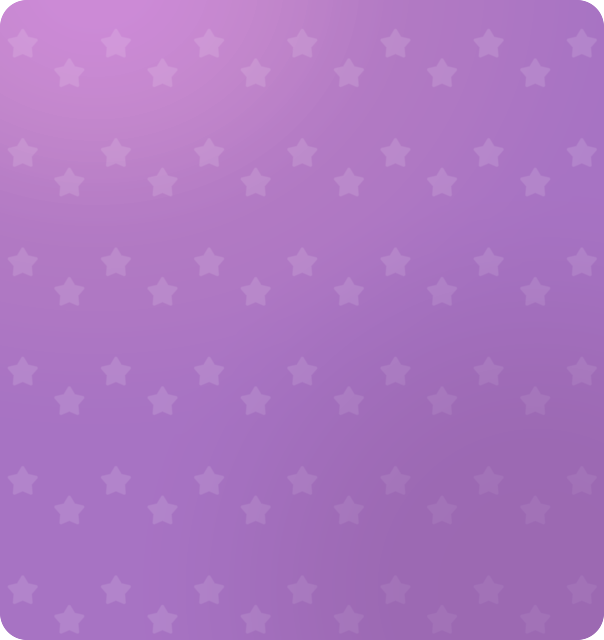
Give the GLSL for this pattern, as a WebGL 1 fragment shader.

```glsl
precision highp float;

uniform vec2 u_resolution;

// Lengths are fractions of the canvas height
const vec2 PITCH = vec2(0.1456, 0.1708);
const vec2 FIRST_STAR = vec2(0.0355, 0.9305);
const vec2 ROW_SHIFT = vec2(0.0728, -0.0462);
const float STAR_RADIUS = 0.0218;
const float STAR_NOTCH = 0.56;
const float STAR_ROUNDING = 0.0026;
const float STAR_OPACITY = 0.125;
const float STAR_OPACITY_IN_SHADE = 0.065;
const float CORNER_RADIUS = 0.042;

const vec2 GLOW_CENTER = vec2(0.15, 1.03);
const vec2 GLOW_STRETCH = vec2(0.85, 1.0);
const vec2 SHADE_CENTER = vec2(0.84, 0.08);
const float BANDS = 30.0;
const float BAND_STRENGTH = 0.4;

const vec3 GLOW = vec3(0.80, 0.54, 0.84);
const vec3 PINK = vec3(0.765, 0.53, 0.80);
const vec3 ORCHID = vec3(0.695, 0.475, 0.765);
const vec3 VIOLET = vec3(0.655, 0.45, 0.765);
const vec3 SHADE = vec3(0.61, 0.41, 0.70);
const vec3 OUTSIDE = vec3(1.0);

const float FIFTH_TURN = 1.256637;

float roundedBox(vec2 p, vec2 halfSize, float radius) {
  vec2 q = abs(p) - halfSize + radius;
  return length(max(q, 0.0)) + min(max(q.x, q.y), 0.0) - radius;
}

// Fold into half of one arm, then measure to the edge from tip to notch
float star(vec2 p) {
  float angle = mod(atan(p.x, p.y + 1e-7) + 0.5 * FIFTH_TURN, FIFTH_TURN) - 0.5 * FIFTH_TURN;
  vec2 q = length(p) * vec2(abs(sin(angle)), cos(angle));
  vec2 tip = vec2(0.0, STAR_RADIUS);
  vec2 notch = STAR_RADIUS * STAR_NOTCH * vec2(sin(0.5 * FIFTH_TURN), cos(0.5 * FIFTH_TURN));
  vec2 edge = notch - tip;
  vec2 fromTip = q - tip;
  float along = clamp(dot(fromTip, edge) / dot(edge, edge), 0.0, 1.0);
  float side = sign(edge.x * fromTip.y - edge.y * fromTip.x);
  return side * length(fromTip - edge * along) - STAR_ROUNDING;
}

// Two interleaved lattices of stars
float starField(vec2 p) {
  float nearest = 1.0;
  for (int i = 0; i < 2; i++) {
    vec2 local = p - FIRST_STAR - ROW_SHIFT * float(i);
    nearest = min(nearest, star(mod(local + 0.5 * PITCH, PITCH) - 0.5 * PITCH));
  }
  return nearest;
}

// Faint stepping of a smooth ramp
float banded(float d) {
  return mix(d, floor(d * BANDS + 0.5) / BANDS, BAND_STRENGTH);
}

float shadeAmount(vec2 p) {
  return 1.0 - smoothstep(0.16, 0.66, banded(length(p - SHADE_CENTER)));
}

vec3 background(vec2 p) {
  float d = banded(length((p - GLOW_CENTER) * GLOW_STRETCH));
  vec3 color = mix(GLOW, PINK, smoothstep(0.04, 0.26, d));
  color = mix(color, ORCHID, smoothstep(0.18, 0.44, d));
  color = mix(color, VIOLET, smoothstep(0.40, 0.74, d));
  return mix(color, SHADE, shadeAmount(p));
}

void main() {
  vec2 p = gl_FragCoord.xy / u_resolution.y;
  vec2 halfSize = 0.5 * vec2(u_resolution.x / u_resolution.y, 1.0);
  float pixel = 1.0 / u_resolution.y;

  vec3 color = background(p);
  float cover = 1.0 - smoothstep(-pixel, pixel, starField(p));
  float opacity = mix(STAR_OPACITY, STAR_OPACITY_IN_SHADE, shadeAmount(p));
  color = mix(color, vec3(1.0), cover * opacity);

  // Rounded card edge
  float card = roundedBox(p - halfSize, halfSize, CORNER_RADIUS);
  color = mix(color, OUTSIDE, smoothstep(-0.5 * pixel, 0.5 * pixel, card));
  gl_FragColor = vec4(color, 1.0);
}
```
